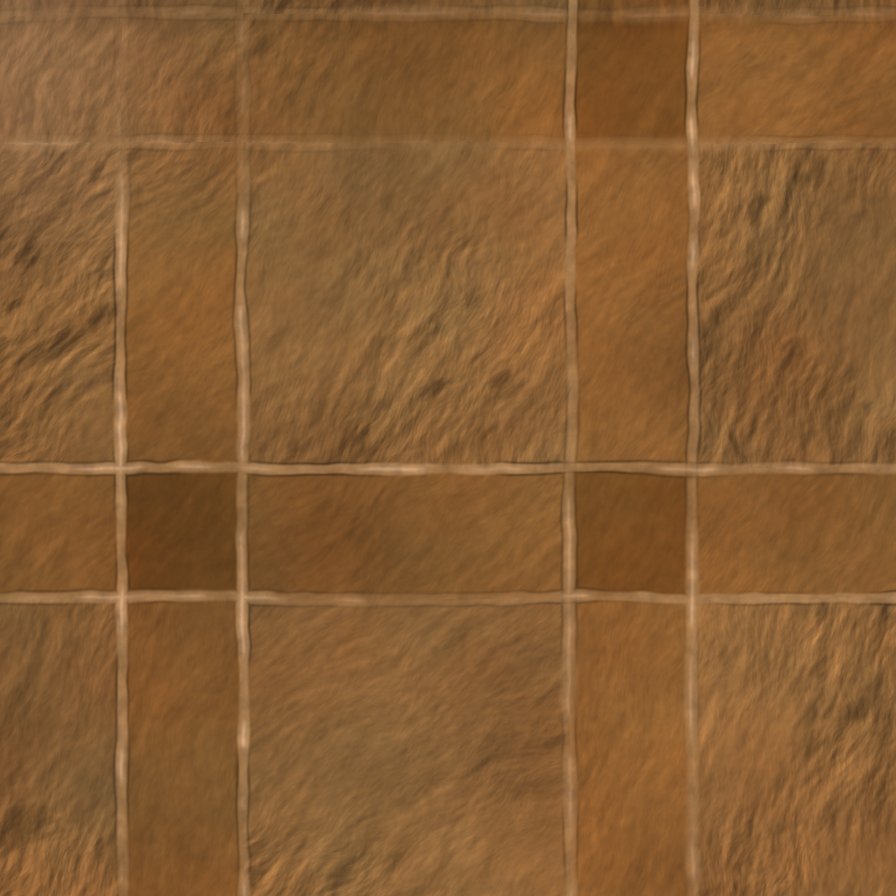
Give the GLSL for this texture, as a WebGL 2 fragment shader.

```glsl
#version 300 es
precision highp float;
// Tan embossed leather-like tiles: a plaid of paired raised seams over wrinkled squares.
uniform vec2 u_resolution;
out vec4 outColor;

#define PERIOD vec2(0.502, 0.507)
#define BAND_CENTER vec2(0.203, 0.405)
#define BAND_HALF vec2(0.068, 0.072)
#define SEAM_HALF 0.0056
#define SEAM_WOBBLE 0.006
#define WRINKLE_SCALE vec2(48.0, 19.0)
#define RELIEF 1.05
#define SQUARE_COLOR vec3(0.530, 0.372, 0.212)
#define BAND_COLOR vec3(0.520, 0.348, 0.178)
#define CROSS_COLOR vec3(0.450, 0.287, 0.130)
#define SEAM_COLOR vec3(0.665, 0.505, 0.340)

float hash(vec2 p) {
    return fract(sin(dot(p, vec2(127.1, 311.7))) * 43758.5453);
}

float noise(vec2 p) {
    vec2 i = floor(p), f = fract(p);
    f = f * f * (3.0 - 2.0 * f);
    return mix(mix(hash(i), hash(i + vec2(1, 0)), f.x),
               mix(hash(i + vec2(0, 1)), hash(i + vec2(1, 1)), f.x), f.y);
}

float fbm(vec2 p) {
    float sum = 0.0, amp = 0.5;
    for (int i = 0; i < 4; i++) {
        sum += amp * noise(p);
        p = mat2(0.8, 0.6, -0.6, 0.8) * p * 2.03 + 7.3;
        amp *= 0.5;
    }
    return sum;
}

// Height of folds stretched along the given angle
float folds(vec2 p, float angle) {
    float s = sin(angle), c = cos(angle);
    vec2 q = vec2(p.x * s - p.y * c, p.x * c + p.y * s);
    q.x += 0.04 * noise(p * 11.0);
    return fbm(q * WRINKLE_SCALE);
}

// Brightness change of the folds under light from the upper left
float foldLight(vec2 p, float angle) {
    return folds(p, angle) - folds(p + vec2(-0.004, 0.003), angle);
}

void main() {
    vec2 uv = gl_FragCoord.xy / u_resolution;
    float pixel = 1.0 / min(u_resolution.x, u_resolution.y);

    // Slightly bent grid coordinates, so seams look handmade
    vec2 bend = vec2(noise(uv * vec2(3.0, 9.0)), noise(uv * vec2(9.0, 3.0) + 40.0)) - 0.5;
    bend += 0.35 * (vec2(noise(uv * 50.0), noise(uv * 50.0 + 80.0)) - 0.5);
    vec2 grid = uv + SEAM_WOBBLE * bend - BAND_CENTER;
    vec2 cell = floor(grid / PERIOD + 0.5);
    vec2 offset = grid - cell * PERIOD;
    vec2 edge = abs(offset) - BAND_HALF;
    vec2 band = 1.0 - smoothstep(-0.003 - pixel, 0.003 + pixel, edge);

    // Wear: the upper left is rubbed flat, the top pair is faint
    float upper = smoothstep(0.70, 0.86, uv.y);
    float rubbed = upper * (1.0 - smoothstep(0.22, 0.48, uv.x));
    band *= 1.0 - 0.65 * rubbed;
    float anyBand = max(band.x, band.y);
    float crossing = band.x * band.y;

    // Each tile has its own fold direction
    vec2 tile = floor((grid - BAND_HALF) / PERIOD) * 2.0 + step(edge, vec2(0));
    float angle = mix(0.5, 1.25, hash(tile + 3.7));
    float topRim = smoothstep(0.96, 0.995, uv.y + 0.015 * noise(uv * 20.0));

    // Base colours with broad warm and olive stains
    float stain = fbm(uv * 5.0 + 12.0) - 0.47;
    float tint = fbm(uv * 8.0 + 55.0) - 0.47;
    vec3 color = mix(SQUARE_COLOR, BAND_COLOR, anyBand);
    color = mix(color, CROSS_COLOR, crossing);
    color *= 1.0 + 0.42 * stain + 0.05 * (hash(tile + 9.1) - 0.5);
    color *= 1.0 + vec3(0.12, -0.04, -0.16) * tint;
    float paleCorner = 1.0 - smoothstep(0.0, 0.34, length(uv - vec2(0.0, 0.95)));
    color = mix(color, vec3(0.60, 0.455, 0.325), 0.65 * paleCorner);

    // Wrinkles and fine creases, strongest in patches of the squares
    float roughness = smoothstep(0.2, 0.75, noise(uv * 6.0 + 21.0));
    float strength = mix(0.4 + 0.6 * roughness, 0.34, anyBand) * (1.0 - 0.3 * crossing);
    float slope = mix(foldLight(uv, angle) * strength, foldLight(uv, 1.57), 0.7 * topRim);
    float fine = foldLight(uv * 2.3 + 4.0, angle + 0.2) * strength;
    float pits = smoothstep(0.55, 0.72, folds(uv + 5.0, angle)) * roughness * (1.0 - anyBand);
    color *= 1.0 + RELIEF * (slope + 0.65 * fine);
    color *= 1.0 - 0.23 * pits;
    color *= 1.0 + 0.15 * (fbm(uv * 95.0) - 0.47);
    color *= 1.0 - 0.12 * topRim;

    // Seam strength varies along its length; lower stretches sink into the surface
    vec2 lane = cell + sign(offset) * 5.0;
    vec2 along = vec2(noise(vec2(uv.y * 28.0, lane.x)), noise(vec2(uv.x * 28.0, lane.y + 60.0)));
    vec2 broad = vec2(noise(vec2(uv.y * 5.0, lane.x + 31.0)), noise(vec2(uv.x * 5.0, lane.y + 90.0)));
    float sunken = (1.0 - smoothstep(0.25, 0.34, uv.y)) * smoothstep(0.4, 0.6, uv.x);
    float lowerGap = step(offset.y, 0.0) * smoothstep(0.26, 0.34, uv.x) * (1.0 - smoothstep(0.56, 0.64, uv.x));
    vec2 wear = vec2(1.0 - 0.75 * rubbed, (1.0 - 0.6 * upper) * (1.0 - 0.4 * lowerGap));
    wear.x *= 1.0 - 0.3 * sunken;
    wear *= 0.8 + 0.2 * smoothstep(0.2, 0.6, broad);
    vec2 width = SEAM_HALF * (0.8 + 0.4 * along) * (1.5 - 0.5 * wear);
    vec2 soft = pixel + 0.0012 + 0.005 * (1.0 - wear);
    vec2 seam = (1.0 - smoothstep(width - soft, width + soft, abs(edge))) * wear;
    seam *= 0.7 + 0.3 * along;

    // Thin creases beside the seams, then the raised ridge with bright rubbed spots
    vec2 crease = exp(-pow((abs(edge) - width - 0.001) / 0.0018, vec2(2.0))) * wear;
    color *= 1.0 - 0.32 * max(crease.x, crease.y) * smoothstep(0.2, 0.8, noise(uv * 17.0));
    float ridge = max(seam.x, seam.y);
    vec2 core = exp(-pow(edge / 0.0024, vec2(2.0))) * wear * smoothstep(0.4, 0.85, along);
    color = mix(color, SEAM_COLOR * (0.78 + 0.46 * fbm(uv * 70.0)), 0.9 * ridge);
    color += vec3(0.14, 0.13, 0.14) * max(core.x, core.y);

    outColor = vec4(clamp(color, 0.0, 1.0), 1.0);
}
```
